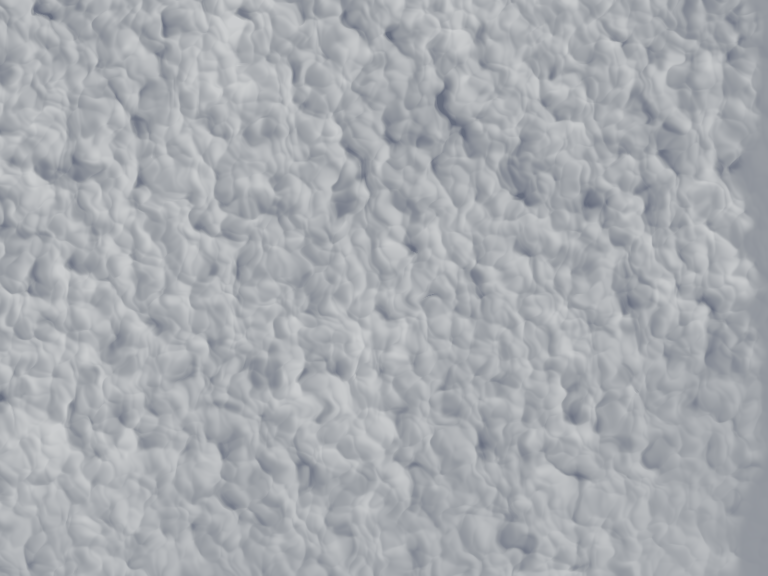
Give the GLSL for this texture, as a WebGL 1 fragment shader.

```glsl
precision highp float;
// Rough field of clumped snow in low side light, fading to a smooth shaded bank on the right.
// Rounded, randomly turned cells of three sizes are summed into a height field, which is lit
// by its slope towards the light and darkened by soft shadows and scattered hollows.

uniform vec2 u_resolution;

#define CLUMP_SCALE 17.0
#define CREASE_SHARPNESS 15.0
#define WARP 0.020
#define BLUR 0.0032
#define BASE_TONE 0.66
#define SLOPE_GAIN 0.34
#define SHADOW_GAIN 0.60
#define SHADOW_REACH 0.010
#define HOLLOW_GAIN 0.40
#define DRIFT_GAIN 0.30
#define GRAIN_GAIN 0.24
#define TONES mat2x3_UNUSED

const vec3 SHADE_COLOR = vec3(0.52, 0.54, 0.57);
const vec3 SNOW_COLOR = vec3(0.75, 0.76, 0.77);

// Two random values per lattice point, without sine.
vec2 hash2(vec2 p) {
  vec3 q = fract(p.xyx * vec3(0.1031, 0.1030, 0.0973));
  q += dot(q, q.yzx + 33.33);
  return fract((q.xx + q.yz) * q.zy);
}

// Smooth value noise, two channels.
vec2 noise2(vec2 p) {
  vec2 cell = floor(p);
  vec2 f = fract(p);
  f = f * f * (3.0 - 2.0 * f);
  vec2 low = mix(hash2(cell), hash2(cell + vec2(1.0, 0.0)), f.x);
  vec2 high = mix(hash2(cell + vec2(0.0, 1.0)), hash2(cell + 1.0), f.x);
  return mix(low, high, f.y);
}

// Smooth maximum of scattered domes with uneven height, stretch and direction.
float domes(vec2 p) {
  vec2 cell = floor(p);
  float sum = 0.0;
  for (int j = -1; j <= 1; j++) {
    for (int i = -1; i <= 1; i++) {
      vec2 id = cell + vec2(float(i), float(j));
      vec2 trait = hash2(id + 71.0);
      vec2 d = p - id - hash2(id);
      vec2 axis = normalize(trait - 0.5 + 1e-4);
      float along = dot(d, axis);
      sum += exp(CREASE_SHARPNESS * (0.6 * trait.x * trait.y - 1.25 * dot(d, d) + 0.5 * along * along));
    }
  }
  return log(sum + 1e-6) / CREASE_SHARPNESS;
}

// Height of the snow: large, middle and small clumps, each layer turned.
float snowHeight(vec2 p) {
  float height = 0.0;
  float scale = CLUMP_SCALE;
  float weight = 0.75;
  p.y *= 0.86;
  for (int k = 0; k < 3; k++) {
    height += weight * domes(p * scale + float(k) * 19.7 + 7.0) / scale;
    p = mat2(0.8, 0.6, -0.6, 0.8) * p;
    scale *= 1.75;
    weight = k == 0 ? 0.85 : 0.6;
  }
  return height;
}

void main() {
  vec2 uv = gl_FragCoord.xy / u_resolution;
  vec2 p = gl_FragCoord.xy / u_resolution.y;
  vec2 toLight = normalize(vec2(0.8, 0.6));

  // Bend the cells so that the clumps are irregular.
  vec2 q = p + WARP * (noise2(p * 21.0) - 0.5) + 0.6 * WARP * (noise2(p * 48.0 + 5.0) - 0.5);

  // Faces that fall away towards the light are bright.
  float slope = (snowHeight(q - toLight * BLUR) - snowHeight(q + toLight * BLUR)) / (2.0 * BLUR);
  float facing = slope / sqrt(1.0 + 0.5 * slope * slope);

  // Soft shadows from higher clumps on the side of the light.
  float here = snowHeight(q);
  float blocked = 0.0;
  for (int k = 1; k <= 3; k++) {
    float reach = SHADOW_REACH * float(k);
    blocked = max(blocked, snowHeight(q + toLight * reach) - here - 0.68 * reach);
  }
  float shadow = smoothstep(0.0, 0.02, blocked);
  float hollow = smoothstep(0.74, 0.95, noise2(q * vec2(25.0, 17.0) + 31.0).x);

  // Smooth bank at the right edge, and softer snow below.
  vec2 drift = noise2(p * 5.0) - 0.5;
  float ragged = 0.05 * (noise2(p * 26.0).x - 0.5) + 0.04 * drift.y;
  float bank = smoothstep(0.95, 0.985, uv.x + ragged);
  float haze = smoothstep(0.72, 0.95, uv.x + 0.1 * drift.x) * (1.0 - smoothstep(0.3, 0.48, uv.y));
  float relief = mix(0.78, 1.08, smoothstep(0.0, 0.5, uv.y));
  relief *= (1.0 - 0.4 * haze) * (1.0 - 0.85 * bank);

  // Combine light, hollows, broad drifts and mottled grain into one tone.
  float grain = noise2(q * 72.0).x + noise2(q * 36.0 + 9.0).y - 1.0;
  float light = SLOPE_GAIN * facing - SHADOW_GAIN * shadow - HOLLOW_GAIN * hollow;
  float tone = BASE_TONE + relief * (light + GRAIN_GAIN * grain);
  tone += DRIFT_GAIN * drift.x * (1.0 - bank) - 0.13 * haze * (1.0 - bank) - 0.42 * bank;
  tone = clamp(tone, -0.5, 1.2);

  vec3 color = mix(SHADE_COLOR, SNOW_COLOR, tone);
  color.b += 0.03 * max(0.35 - tone, 0.0);
  gl_FragColor = vec4(color, 1.0);
}
```
